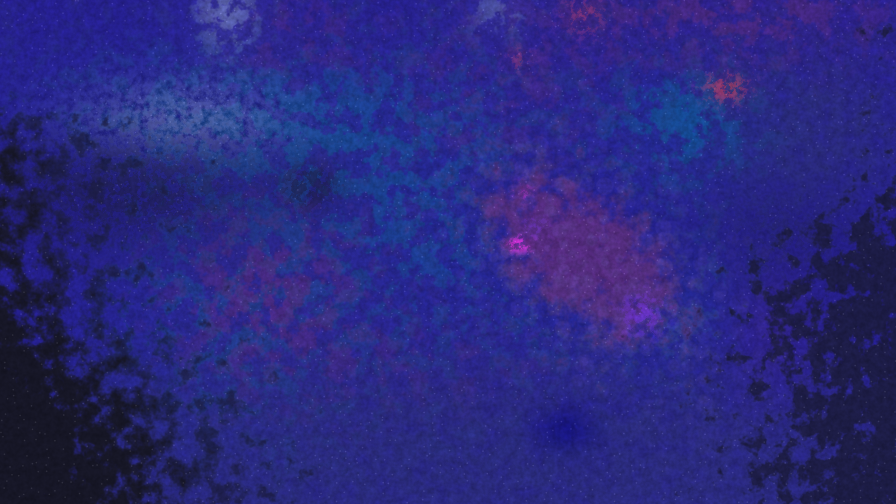
Reproduce this background procedurally as a Shadertoy shader.

```glsl
// An abstract nebula: indigo ground, teal and plum clouds, dark lower corners.
// Soft elliptical masks are broken up by gradient-noise fbm and layered as paint;
// a jittered grid adds translucent discs and tiny stars.

const vec3 INDIGO = vec3(0.145, 0.12, 0.56);
const vec3 SLATE  = vec3(0.165, 0.165, 0.49);
const vec3 TEAL   = vec3(0.06, 0.31, 0.58);
const vec3 PLUM   = vec3(0.36, 0.17, 0.48);
const vec3 HAZE   = vec3(0.38, 0.43, 0.67);
const vec3 RED    = vec3(0.66, 0.22, 0.36);
const vec3 PINK   = vec3(0.88, 0.18, 0.86);
const vec3 VIOLET = vec3(0.42, 0.18, 0.85);
const vec3 COAL   = vec3(0.085, 0.085, 0.14);
const vec3 NAVY   = vec3(0.105, 0.105, 0.25);

vec2 hash2(vec2 p) {
    vec3 q = fract(p.xyx * vec3(0.1031, 0.1030, 0.0973));
    q += dot(q, q.yzx + 33.33);
    return fract((q.xx + q.yz) * q.zy);
}

float corner(vec2 cell, vec2 offset) {
    float angle = 6.2832 * hash2(cell).x;
    return dot(vec2(cos(angle), sin(angle)), offset);
}

float gradientNoise(vec2 p) {
    vec2 i = floor(p), f = fract(p), e = vec2(1.0, 0.0);
    vec2 u = f * f * f * (f * (f * 6.0 - 15.0) + 10.0);
    return mix(mix(corner(i, f), corner(i + e, f - e), u.x),
               mix(corner(i + e.yx, f - e.yx), corner(i + 1.0, f - 1.0), u.x), u.y);
}

float fbm(vec2 p) {
    float sum = 0.0, amp = 0.75;
    for (int i = 0; i < 4; i++) {
        sum += amp * gradientNoise(p);
        p = mat2(1.6, 1.2, -1.2, 1.6) * p + 17.3;
        amp *= 0.6;
    }
    return sum;
}

// Soft ellipse, 1 at its centre
float blob(vec2 p, vec2 centre, vec2 radius) {
    vec2 d = (p - centre) / radius;
    return exp(-dot(d, d));
}

// Breaks a soft mask into crisp patches over a faint wash
float ragged(float mask, float noise) {
    float m = min(mask, 1.0);
    return m * (0.25 + 0.75 * smoothstep(-0.12, 0.18, noise + 0.35 * (m - 0.6)));
}

// Diagonal cloud on the right
float cloud(vec2 p, vec2 radius) {
    vec2 d = p - vec2(1.16, 0.49);
    return blob(mat2(0.8, 0.6, -0.6, 0.8) * vec2(d.x, d.y), vec2(0.0), radius);
}

// Overlapping discs whose density follows the diagonal cloud
float discs(vec2 p, float size, float seed, float blur) {
    vec2 id = floor(p / size);
    float sum = 0.0;
    for (int k = 0; k < 9; k++) {
        vec2 cell = id + vec2(k % 3, k / 3) - 1.0;
        vec2 rnd = hash2(cell + seed), c = (cell + rnd) * size;
        float radius = size * mix(0.2, 0.5, rnd.y);
        float disc = 1.0 - smoothstep(radius - blur, radius + blur, length(p - c));
        sum += disc * rnd.x * cloud(c, vec2(0.22, 0.37).yx);
    }
    return sum;
}

float stars(vec2 p, float size, float blur) {
    vec2 id = floor(p / size), rnd = hash2(id + 71.0);
    float d = length(p - (id + 0.1 + 0.8 * rnd) * size);
    return (1.0 - smoothstep(0.0, 0.0008 + blur, d)) * step(0.6, hash2(id + 9.0).x);
}

void mainImage(out vec4 fragColor, in vec2 fragCoord) {
    vec2 p = fragCoord / iResolution.y;
    float px = 1.0 / iResolution.y;
    float broad = fbm(p * 8.0), mid = fbm(p * 23.0 + 31.0);
    float patchy = fbm(p * 20.0 + 83.0), fine = fbm(p * 55.0 + 57.0);

    // Ground, duller toward the bottom and upper right
    float dull = 1.0 - smoothstep(0.1, 0.42, p.y) + blob(p, vec2(1.6, 0.74), vec2(0.22, 0.16));
    vec3 col = mix(INDIGO, SLATE, clamp(dull * 0.85 + mid * 0.7 + 0.1, 0.0, 1.0));

    // Teal clouds
    float teal = blob(p, vec2(0.82, 0.58), vec2(0.36, 0.30)) * 0.7
               + blob(p, vec2(1.36, 0.76), vec2(0.14, 0.12))
               + blob(p, vec2(0.45, 0.77), vec2(0.36, 0.13)) * 0.65
               + blob(p, vec2(1.30, 0.39), vec2(0.20, 0.11)) * 0.8
               + blob(p, vec2(0.40, 0.34), vec2(0.24, 0.24)) * 0.55;
    col = mix(col, TEAL, 0.85 * ragged(teal, mid + broad * 0.4));

    // Plum clouds and the ragged top rim
    float plum = blob(p, vec2(0.53, 0.42), vec2(0.22, 0.20)) * 0.8
               + blob(p, vec2(1.00, 0.82), vec2(0.25, 0.17)) * 0.45
               + blob(p, vec2(1.48, 0.97), vec2(0.34, 0.10)) * 0.75
               + blob(p, vec2(0.58, 0.93), vec2(0.15, 0.09)) * 0.5
               + blob(p, vec2(0.90, 0.28), vec2(0.25, 0.10)) * 0.3;
    col = mix(col, PLUM, 0.8 * ragged(plum, patchy));
    col = mix(col, PLUM, 0.85 * smoothstep(0.25, 0.85, cloud(p, vec2(0.27, 0.14)) + mid * 0.6));

    // Pale haze at upper left, flecks at the top, red embers
    col = mix(col, HAZE, 0.7 * blob(p, vec2(0.36, 0.757), vec2(0.20, 0.08)) * clamp(0.75 + 1.5 * fine, 0.0, 1.0));
    float flecks = blob(p, vec2(0.45, 0.98), vec2(0.07, 0.09)) + 0.7 * blob(p, vec2(0.99, 0.98), vec2(0.07, 0.05));
    col = mix(col, HAZE + 0.05, 0.7 * ragged(flecks, mid));
    float embers = blob(p, vec2(1.44, 0.825), vec2(0.05, 0.035)) + 0.6 * blob(p, vec2(1.16, 0.97), vec2(0.05))
                 + 0.5 * blob(p, vec2(1.03, 0.88), vec2(0.03));
    col = mix(col, RED, 0.8 * ragged(embers, fine - 0.04));

    // Deep blue well and lilac patch
    col = mix(col, vec3(0.07, 0.06, 0.50), 0.8 * blob(p, vec2(1.123, 0.148), vec2(0.06, 0.045)));
    col = mix(col, vec3(0.18, 0.125, 0.54), 0.8 * blob(p, vec2(1.53, 0.35), vec2(0.10, 0.13)));

    // Dark corners: a wide eroded veil around a solid core
    float leftEdge = 0.01 + 0.28 * (1.0 - smoothstep(0.05, 0.5, p.y));
    float left = (leftEdge - p.x) / 0.18 - 2.5 * smoothstep(0.68, 0.9, p.y);
    float right = (p.x - 1.62) / 0.18 - 2.0 * smoothstep(0.4, 0.75, p.y);
    col = mix(col, NAVY, 0.75 * smoothstep(-0.9, 0.1, left * 0.7 + mid * 2.2));
    col = mix(col, COAL, 0.95 * smoothstep(-0.4, 0.5, left + mid * 1.5));
    col = mix(col, NAVY, 0.92 * smoothstep(-0.55, 0.15, right * 0.8 + mid * 2.0));
    float smudge = blob(p, vec2(0.62, 0.63), vec2(0.06, 0.05)) + blob(p, vec2(0.25, 0.62), vec2(0.32, 0.12))
                 + 0.6 * blob(p, vec2(1.56, 0.53), vec2(0.2, 0.12));
    col = mix(col, NAVY, 0.65 * ragged(smudge, fine - 0.03));

    // Translucent discs, then bright sparks
    float bokeh = discs(p, 0.04, 3.0, px) + discs(p, 0.028, 41.0, px);
    col = mix(col, vec3(0.42, 0.34, 0.70), min(0.2 * bokeh, 0.45));
    float violet = blob(p, vec2(1.275, 0.375), vec2(0.045)) + 0.5 * blob(p, vec2(1.06, 0.55), vec2(0.03));
    col = mix(col, VIOLET, 0.65 * ragged(violet, fine));
    float spark = blob(p, vec2(1.03, 0.515), vec2(0.025, 0.016)) + 0.5 * blob(p, vec2(1.035, 0.62), vec2(0.018));
    col = mix(col, PINK, 0.9 * ragged(spark, fine));

    // Grain and faint stars
    col *= 1.0 + 0.2 * fine + 0.12 * gradientNoise(p * 150.0);
    col += 0.1 * stars(p, 0.017, px);
    fragColor = vec4(col, 1.0);
}
```
